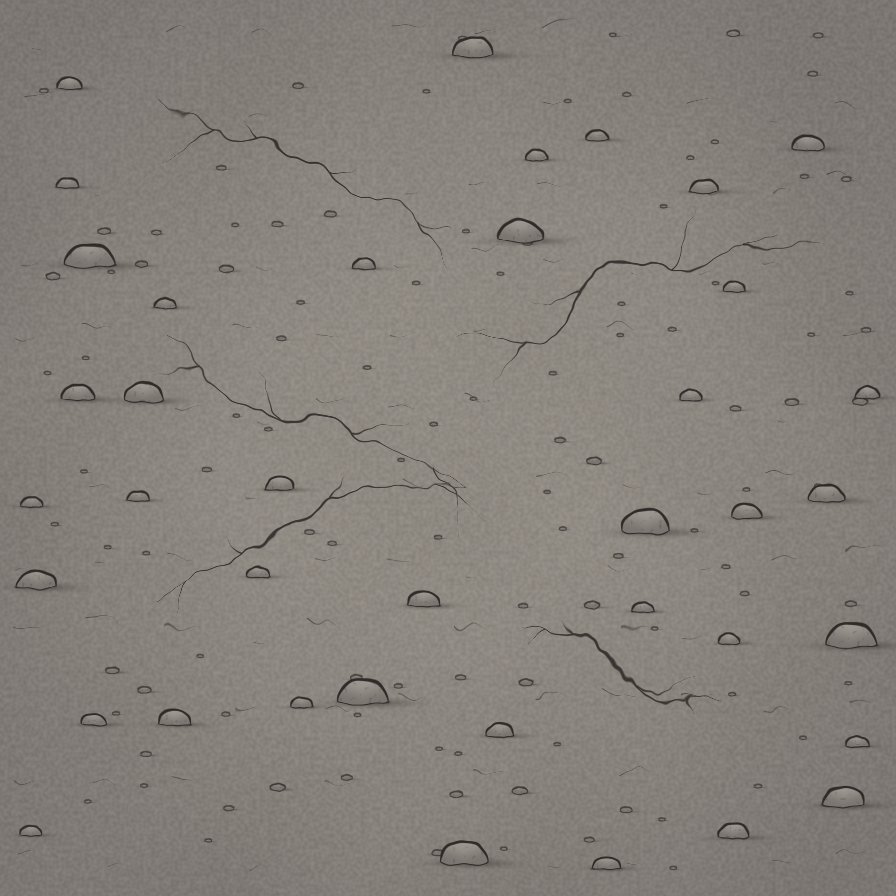
This texture is drawn by a WebGL 2 fragment shader. Its source:

```glsl
#version 300 es
precision highp float;
// Dry grey ground with ink-outlined pebbles, thin branching cracks and fine grain.

uniform vec2 u_resolution;
out vec4 fragColor;

const vec3 GROUND_MID = vec3(0.562, 0.541, 0.512);
const vec3 GROUND_EDGE = vec3(0.485, 0.466, 0.448);
const vec3 INK = vec3(0.17, 0.15, 0.14);
const vec3 STONE_LIGHT = vec3(0.61, 0.59, 0.56);
const vec3 STONE_DARK = vec3(0.48, 0.46, 0.44);

vec2 hash2(vec2 p) {
    vec3 q = fract(p.xyx * vec3(0.1031, 0.1030, 0.0973));
    q += dot(q, q.yzx + 33.33);
    return fract((q.xx + q.yz) * q.zy);
}

float gradientDot(vec2 corner, vec2 offset) {
    float angle = 6.2832 * hash2(corner).x;
    return dot(vec2(cos(angle), sin(angle)), offset);
}

float gradientNoise(vec2 p) {
    vec2 i = floor(p), f = fract(p);
    vec2 u = f * f * f * (f * (f * 6.0 - 15.0) + 10.0);
    vec2 e = vec2(0.0, 1.0);
    float low = mix(gradientDot(i, f), gradientDot(i + e.yx, f - e.yx), u.x);
    float high = mix(gradientDot(i + e, f - e), gradientDot(i + 1.0, f - 1.0), u.x);
    return mix(low, high, u.y);
}

vec2 warp(vec2 p, float frequency, float amount) {
    vec2 q = p * frequency + 50.0;
    return amount * vec2(gradientNoise(q), gradientNoise(q + 37.4));
}

// Distance to a stroke whose half width shrinks from a to b.
float taperedStroke(vec2 p, vec2 a, vec2 b, float widthA, float widthB) {
    vec2 ab = b - a;
    float t = clamp(dot(p - a, ab) / dot(ab, ab), 0.0, 1.0);
    return length(p - a - ab * t) - mix(widthA, widthB, t);
}

float cover(float d, float px) {
    return 1.0 - smoothstep(-0.75 * px, 0.75 * px, d);
}

// Zigzag chain of cracks, each with short side branches.
float crackDistance(vec2 p) {
    vec2 q = p + warp(p, 7.0, 0.05) + warp(p, 23.0, 0.016) + warp(p, 70.0, 0.004);
    float d = 1.0;
    for (int i = 0; i < 5; i++) {
        float size = i == 4 ? 0.6 : 1.0;
        vec2 mid = vec2(i % 3 == 1 ? 0.69 : 0.34, 0.82 - 0.14 * float(i));
        vec2 reach = size * vec2(0.17, i % 2 == 0 ? -0.07 : 0.07);
        d = min(d, taperedStroke(q, mid, mid - reach, 0.0015, 0.0002));
        d = min(d, taperedStroke(q, mid, mid + reach, 0.0015, 0.0002));
        for (int k = 0; k < 4; k++) {
            vec2 h = hash2(vec2(float(i) + 3.0, float(k) + 11.0));
            vec2 root = mid + reach * (float(k) * 0.5 - 0.85 + 0.25 * h.x);
            float turn = (k % 2 == 0 ? 1.0 : -1.0) * (0.5 + 0.5 * h.y);
            vec2 along = normalize(reach) * (k < 2 ? -1.0 : 1.0);
            vec2 branch = mat2(cos(turn), sin(turn), -sin(turn), cos(turn)) * along;
            vec2 tip = root + branch * size * mix(0.04, 0.09, h.x);
            d = min(d, taperedStroke(q, root, tip, 0.001, -0.0005));
        }
    }
    return d;
}

// Ellipse with separate heights above and below its base line.
float domeDistance(vec2 p, float top, float bottom) {
    vec2 s = vec2(1.0, p.y > 0.0 ? top : bottom);
    float k = length(p / s);
    return (k - 1.0) * k / (length(p / (s * s)) + 0.0001);
}

vec3 drawStone(vec3 color, vec2 p, float radius, float top, float bottom, float seed, float px) {
    float wobble = 0.12 * gradientNoise(p * 1.6 + seed * 40.0);
    float d = (domeDistance(p, top, bottom) + wobble) * radius;
    vec2 s = (p - vec2(0.35, -0.6 * bottom)) / vec2(1.5, 0.16);
    color = mix(color, INK, 0.42 * exp(-dot(s, s)));
    float speckle = smoothstep(0.22, 0.5, gradientNoise(p * 5.0 + seed * 90.0));
    float light = smoothstep(-0.2, 0.75, p.y - 0.3 * abs(p.x)) - 0.45 * speckle;
    color = mix(color, mix(STONE_DARK, STONE_LIGHT, light), cover(d, px));
    float width = mix(0.0006, 0.0009 + 0.025 * radius, smoothstep(-0.1, 0.4, p.y));
    float strength = mix(0.65, 0.95, smoothstep(0.004, 0.014, radius));
    return mix(color, INK, strength * cover(abs(d) - width, px));
}

// Jittered grid of stones that keeps clear of cracks and borders.
vec3 stoneLayer(vec3 color, vec2 p, float cells, vec2 sizes, float density, vec2 shape, float seed, float px) {
    for (int n = 0; n < 9; n++) {
        vec2 cell = floor(p * cells) + vec2(n % 3 - 1, n / 3 - 1);
        vec2 center = (cell + 0.12 + 0.76 * hash2(cell + seed)) / cells;
        vec2 h = hash2(cell + seed + 71.0);
        float radius = mix(sizes.x, sizes.y, h.y * h.y * h.y);
        vec2 local = (p - center) / radius;
        vec2 inset = abs(center - 0.5);
        if (h.x > density || length(local) > 4.5 || max(inset.x, inset.y) > 0.47) continue;
        if (crackDistance(center) < 0.006 + radius) continue;
        color = drawStone(color, local, radius, shape.x * mix(0.8, 1.05, h.x), shape.y, h.y, px);
    }
    return color;
}

// Faint short scratches on the ground.
float scratches(vec2 p, float cells, float px) {
    vec2 q = p + warp(p, 45.0, 0.012);
    vec2 cell = floor(q * cells);
    vec2 h = hash2(cell + 19.0);
    vec2 center = (cell + 0.3 + 0.4 * h) / cells;
    vec2 reach = vec2(mix(0.005, 0.018, h.y), 0.003 * (h.x - 0.5));
    float d = taperedStroke(q, center - reach, center + reach, 0.0007, -0.0002);
    return step(h.x, 0.6) * cover(d, px) * mix(0.3, 0.6, h.y);
}

void main() {
    float shortSide = min(u_resolution.x, u_resolution.y);
    vec2 p = gl_FragCoord.xy / shortSide;
    float px = 1.0 / shortSide;

    // Ground with darker borders, soft mottling and grain.
    float edge = length(gl_FragCoord.xy / u_resolution * 2.0 - 1.0);
    vec3 color = mix(GROUND_MID, GROUND_EDGE, smoothstep(0.3, 1.4, edge));
    color += 0.015 * gradientNoise(p * 6.0) + 0.02 * gradientNoise(p * 90.0);
    color += 0.05 * gradientNoise(p * 231.0);

    // Marks, then small pebbles, then domed stones.
    color = mix(color, INK, scratches(p, 12.0, px));
    color = mix(color, INK, 0.85 * cover(crackDistance(p), px));
    color = stoneLayer(color, p, 14.0, vec2(0.0035, 0.0085), 0.6, vec2(0.6, 0.45), 5.0, px);
    color = stoneLayer(color, p, 8.0, vec2(0.012, 0.028), 0.82, vec2(0.9, 0.16), 23.0, px);
    fragColor = vec4(color, 1.0);
}
```
